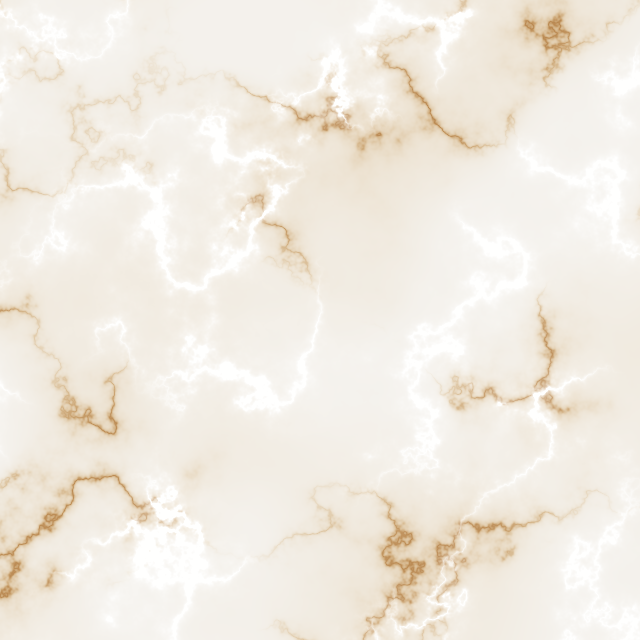
Write a Shadertoy shader that draws this texture.

```glsl
// Cream marble with fine golden veins and glowing white lightning-like veins.

const vec3 CREAM = vec3(0.957, 0.946, 0.926);
const vec3 WHITE = vec3(1.0, 1.0, 0.998);
const vec3 GOLD_ABSORPTION = vec3(0.14, 0.29, 0.54);

const float GOLD_SCALE = 3.0;    // noise cells across the canvas
const float WHITE_SCALE = 3.6;
const float GOLD_GAIN = 0.54;    // roughness of the vein paths
const float WHITE_GAIN = 0.56;
const float MASK_SCALE = 8.5;    // radians across the canvas
const float CLOUD_DEPTH = 0.10;
const int OCTAVES = 7;
const float TAU = 6.2831853;

float hash(vec2 cell) {
    vec3 q = fract(cell.xyx * 0.1031);
    q += dot(q, q.yzx + 33.33);
    return fract((q.x + q.y) * q.z);
}

// Contribution of one lattice corner with a random gradient.
float corner(vec2 cell, vec2 offset) {
    float angle = TAU * hash(cell + 100.0);
    return dot(vec2(cos(angle), sin(angle)), offset);
}

float gradientNoise(vec2 p) {
    vec2 i = floor(p);
    vec2 f = p - i;
    vec2 u = f * f * f * (f * (f * 6.0 - 15.0) + 10.0);
    vec2 e = vec2(1.0, 0.0);
    float low = mix(corner(i, f), corner(i + e, f - e), u.x);
    float high = mix(corner(i + e.yx, f - e.yx), corner(i + e.xx, f - e.xx), u.x);
    return mix(low, high, u.y);
}

float fractalNoise(vec2 p, float gain) {
    const mat2 TURN = mat2(1.6, 1.2, -1.2, 1.6);
    float sum = 0.0;
    float amplitude = 1.0;
    for (int i = 0; i < OCTAVES; i++) {
        sum += amplitude * gradientNoise(p);
        p = TURN * p + vec2(7.3, 3.9);
        amplitude *= gain;
    }
    return sum;
}

// Layered sines: slow variation that fades veins in and out.
float drift(vec2 p) {
    float a = sin(p.x + 1.6 * sin(0.9 * p.y + 0.7));
    float b = sin(1.3 * p.y - 0.6 * p.x + 1.4 * sin(0.8 * p.x + 2.0));
    return 0.5 * (a + b);
}

// Veins follow the zero contours of fractal noise, with a rounded crest.
float veinDistance(vec2 p, float gain) {
    const float ROUNDING = 0.004;
    float n = fractalNoise(p, gain);
    return sqrt(n * n + ROUNDING * ROUNDING) - ROUNDING;
}

// Sharp core, soft edge and wide stain around a golden vein.
float goldProfile(float d) {
    return 1.2 * exp(-d / 0.016) + 0.45 * exp(-d / 0.065) + 0.22 * exp(-d / 0.22);
}

// Bright core and wide glow of a white vein.
float whiteProfile(float d) {
    return 1.1 * exp(-d / 0.035) + 0.75 * exp(-d / 0.15);
}

void mainImage(out vec4 fragColor, in vec2 fragCoord) {
    vec2 uv = fragCoord / min(iResolution.x, iResolution.y);
    vec2 maskPos = uv * MASK_SCALE;

    // Cloudy ground
    float cloud = 0.4 + 0.6 * drift(maskPos * 0.8 + 4.7);
    cloud += 0.7 * gradientNoise(uv * 6.0 + 31.0);

    // Golden veins stain the ground
    float goldMask = smoothstep(-0.35, 0.8, drift(maskPos + 1.9));
    float gold = goldMask * goldProfile(veinDistance(uv * GOLD_SCALE + 12.4, GOLD_GAIN));
    float stain = CLOUD_DEPTH * max(cloud, 0.0) + gold;
    vec3 color = CREAM * exp(-GOLD_ABSORPTION * stain);

    // White veins glow on top
    float whiteMask = smoothstep(-0.6, 0.5, drift(maskPos.yx * 1.1 + 9.2));
    float glow = whiteMask * whiteProfile(veinDistance(uv * WHITE_SCALE + 47.6, WHITE_GAIN));
    color = mix(color, WHITE, clamp(glow, 0.0, 1.0));

    fragColor = vec4(color, 1.0);
}
```
